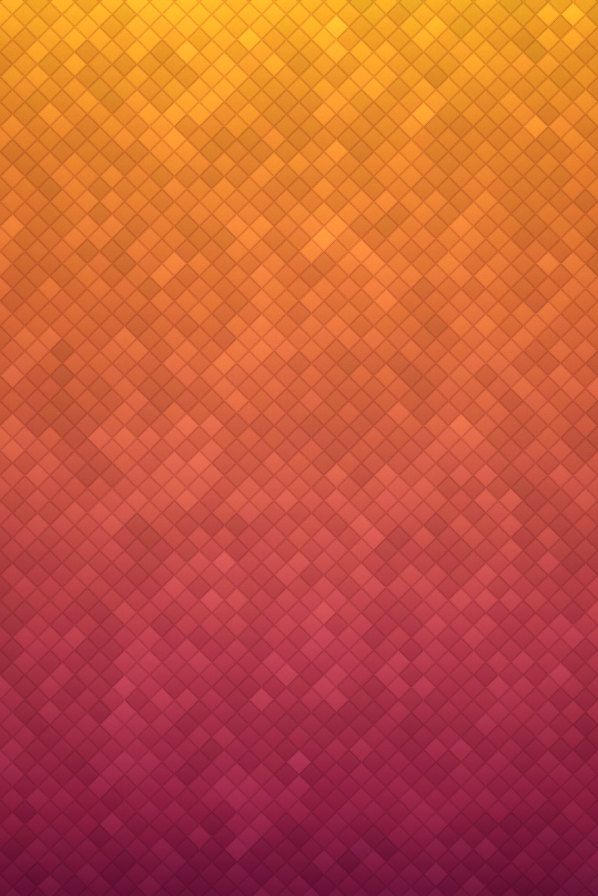
This background is drawn by a WebGL 1 fragment shader. Its source:

```glsl
precision highp float;
// A sunset gradient, plum at the foot to amber at the top, under a diamond mosaic.
// A grid turned by 45 degrees gives each tile a hashed tint, partly clustered by
// smooth noise; thin grooves, a soft bevel, side shading and fine grain finish it.

uniform vec2 u_resolution;

#define TILES_ACROSS 24.0
#define GRID_SHIFT vec2(0.0, 0.38)
#define TILE_CONTRAST 0.085
#define CLUSTER_CONTRAST 0.07
#define HUE_JITTER 0.035
#define GROOVE_WIDTH 0.045
#define GROOVE_DEPTH 0.13
#define BEVEL_LIGHT 0.018
#define SIDE_SHADE 0.10
#define GRAIN_CELLS 400.0
#define GRAIN_AMOUNT 0.022

float hash(vec2 p) {
    return fract(sin(dot(p, vec2(127.1, 311.7))) * 43758.5453);
}

float valueNoise(vec2 p) {
    vec2 i = floor(p);
    vec2 f = fract(p);
    f = f * f * (3.0 - 2.0 * f);
    float low = mix(hash(i), hash(i + vec2(1.0, 0.0)), f.x);
    float high = mix(hash(i + vec2(0.0, 1.0)), hash(i + vec2(1.0, 1.0)), f.x);
    return mix(low, high, f.y);
}

float ramp(float from, float to, float x) {
    return clamp((x - from) / (to - from), 0.0, 1.0);
}

// Vertical colour ramp, height 0 at the foot and 1 at the top.
vec3 sunset(float height) {
    vec3 c = vec3(0.42, 0.07, 0.22);
    c = mix(c, vec3(0.56, 0.12, 0.26), ramp(0.00, 0.10, height));
    c = mix(c, vec3(0.72, 0.235, 0.295), ramp(0.10, 0.29, height));
    c = mix(c, vec3(0.82, 0.36, 0.275), ramp(0.29, 0.48, height));
    c = mix(c, vec3(0.875, 0.445, 0.215), ramp(0.48, 0.67, height));
    c = mix(c, vec3(0.925, 0.545, 0.175), ramp(0.67, 0.85, height));
    c = mix(c, vec3(0.965, 0.645, 0.15), ramp(0.85, 0.96, height));
    return mix(c, vec3(0.985, 0.70, 0.15), ramp(0.96, 1.0, height));
}

void main() {
    vec2 uv = gl_FragCoord.xy / u_resolution;
    vec2 canvas = gl_FragCoord.xy / u_resolution.x;

    // Diamond grid: tile centres lie at whole values of the turned coordinates.
    vec2 grid = canvas * TILES_ACROSS - GRID_SHIFT;
    vec2 turned = vec2(grid.x + grid.y, grid.x - grid.y);
    vec2 tile = floor(turned + 0.5);
    vec2 local = turned - tile;
    float pixel = 1.414 * TILES_ACROSS / u_resolution.x;

    // Tile tint: independent shade, neighbouring clusters and a few bright accents.
    float shade = hash(tile + 3.7) - 0.5;
    float cluster = valueNoise(tile * 0.38 + 11.0) - 0.5;
    float accent = smoothstep(0.86, 1.0, hash(tile + 47.3));
    float tint = TILE_CONTRAST * shade + CLUSTER_CONTRAST * cluster + 0.035 * accent;
    float jitter = HUE_JITTER * (hash(tile + 91.1) - 0.5);
    vec3 color = sunset(clamp(uv.y + jitter, 0.0, 1.0));
    color *= 1.0 + tint * 1.3;
    color += max(tint, 0.0) * vec3(0.10, 0.40, 0.30);

    // Shading toward the sides, with a faint glow along the middle.
    float side = abs(uv.x - 0.5) * 2.0;
    color *= 1.02 - SIDE_SHADE * side * side * vec3(0.7, 1.2, 1.0);

    // Dark grooves between tiles and light along their upper edges.
    vec2 edge = 0.5 - abs(local);
    float gap = min(edge.x, edge.y);
    float groove = 1.0 - smoothstep(GROOVE_WIDTH - pixel * 0.5, GROOVE_WIDTH + pixel, gap);
    float upper = smoothstep(-0.6, 0.6, local.x - local.y) - 0.5;
    color *= 1.0 - GROOVE_DEPTH * groove * vec3(0.65, 1.15, 1.0);
    color += BEVEL_LIGHT * upper * (1.0 - groove);

    // Fine paper grain.
    float grain = hash(floor(canvas * GRAIN_CELLS)) - 0.5;
    color *= 1.0 + GRAIN_AMOUNT * grain;

    gl_FragColor = vec4(clamp(color, 0.0, 1.0), 1.0);
}
```
